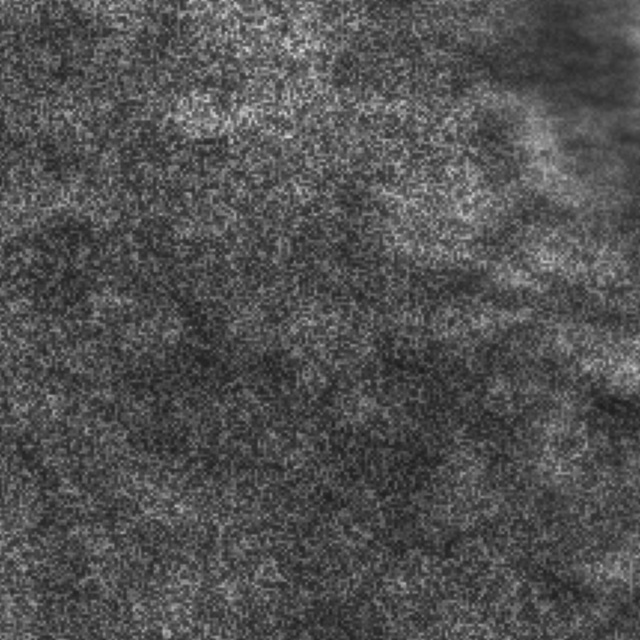
This texture is drawn by a Shadertoy shader. Its source:

```glsl
#define BASE_GRAY 0.285
#define GRAIN_CELLS 215.0
#define GRAIN_CONTRAST 0.95
#define CLUMP_CELLS 105.0
#define CLUMP_CONTRAST 0.48
#define MOTTLE_CONTRAST 0.75
#define BLOTCH_CONTRAST 1.15
#define BAND_GLOW 0.36

float hash(vec2 cell) {
    vec3 p = fract(cell.xyx * 0.1031);
    p += dot(p, p.yzx + 33.33);
    return fract((p.x + p.y) * p.z);
}

// Smooth value noise centred on zero
float noise(vec2 p) {
    vec2 cell = floor(p), f = fract(p);
    vec2 w = f * f * (3.0 - 2.0 * f);
    float low = mix(hash(cell), hash(cell + vec2(1, 0)), w.x);
    float high = mix(hash(cell + vec2(0, 1)), hash(cell + vec2(1, 1)), w.x);
    return mix(low, high, w.y) - 0.5;
}

vec2 rotate(vec2 p, float angle) {
    float c = cos(angle), s = sin(angle);
    return vec2(c * p.x - s * p.y, s * p.x + c * p.y);
}

float fbm(vec2 p) {
    float sum = 0.0, amplitude = 0.6;
    for (int i = 0; i < 4; i++) {
        sum += amplitude * noise(p);
        p = rotate(p, 0.65) * 2.03 + 17.3;
        amplitude *= 0.58;
    }
    return sum;
}

// Soft elliptical spot, one at its centre
float spot(vec2 p, vec2 centre, vec2 radius) {
    vec2 d = (p - centre) / radius;
    return exp(-dot(d, d));
}

// Broad light and shade in log brightness
float broadTone(vec2 uv) {
    float ridge = 0.98 - 0.72 * (uv.x - 0.3) + 0.06 * noise(uv * 5.0);
    float across = (uv.y - ridge) / 0.17;
    float tone = BAND_GLOW * exp(-across * across) * smoothstep(0.05, 0.4, uv.x);
    tone += 0.30 * spot(uv, vec2(0.90, 0.22), vec2(0.10, 0.09));
    tone += 0.12 * spot(uv, vec2(0.15, 0.85), vec2(0.30, 0.25));
    tone += 0.10 * spot(uv, vec2(0.10, 0.15), vec2(0.25, 0.20));
    tone -= 0.14 * spot(uv, vec2(0.55, 0.33), vec2(0.25, 0.20));
    tone -= 0.38 * spot(uv, vec2(0.96, 0.33), vec2(0.08, 0.10));
    tone -= 0.12 * spot(uv, vec2(0.93, 0.90), vec2(0.12, 0.14));
    tone += 0.42 * spot(uv, vec2(1.02, 0.90), vec2(0.035, 0.09));
    return tone;
}

void mainImage(out vec4 fragColor, in vec2 fragCoord) {
    vec2 uv = fragCoord / iResolution.xy;

    // Rough right side and smooth upper right corner
    float rough = smoothstep(0.72, 1.15, uv.x + 0.3 * uv.y + 0.2 * noise(uv * 6.0));
    float smoothCorner = smoothstep(0.28, 0.08, length((uv - vec2(1.0, 0.94)) * vec2(0.9, 0.7)));

    // Irregular mottling, with flattened blotches on the rough side
    float mottle = MOTTLE_CONTRAST * fbm(uv * vec2(13.0, 15.0) + 4.7);
    vec2 blotchPos = rotate(uv, 0.15) * vec2(11.0, 20.0);
    float blotch = BLOTCH_CONTRAST * rough * fbm(blotchPos + 31.0);

    // Fine grain over slightly larger clumps
    float grain = GRAIN_CONTRAST * noise(uv * GRAIN_CELLS);
    grain += CLUMP_CONTRAST * noise(rotate(uv, 0.5) * CLUMP_CELLS + 71.0);
    grain *= mix(1.0, 0.75, rough) * mix(1.0, 0.25, smoothCorner);

    float gray = BASE_GRAY * exp(broadTone(uv) + mottle + blotch + grain);
    fragColor = vec4(vec3(clamp(gray, 0.0, 1.0)), 1.0);
}
```
